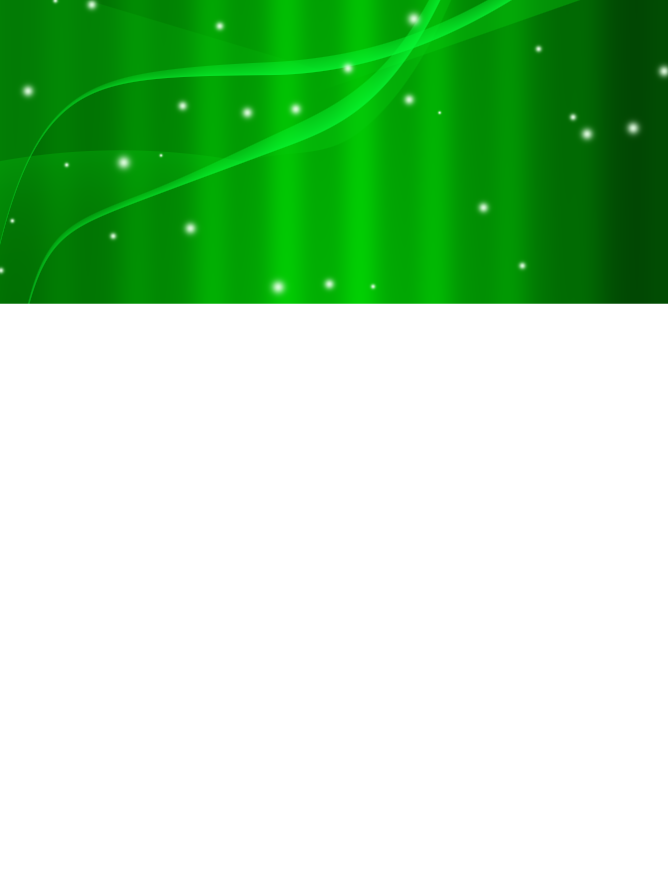
This background is drawn by a WebGL 2 fragment shader. Its source:

```glsl
#version 300 es
precision highp float;

#define BAND_HEIGHT 0.4547
#define FOLD_SPACING 0.113
#define FOLD_CENTER 0.427
#define FOLD_STRENGTH 0.13
#define SPARK_COUNT 28
#define SPARK_SEED 3.7
#define SPARK_RADIUS 0.0105
#define RIBBON_COLOR vec3(0.03, 0.97, 0.20)
#define SHEET_COLOR vec3(0.02, 0.80, 0.06)
#define SPARK_COLOR vec3(0.90, 1.0, 0.90)

uniform vec2 u_resolution;
out vec4 outColor;

float hash(float n) {
    return fract(sin(n * 12.9898 + SPARK_SEED) * 43758.5453);
}

// Antialiased step: one where d is positive
float inside(float d) {
    return clamp(0.5 + d / max(fwidth(d), 1e-5), 0.0, 1.0);
}

// Lower edges of the two ribbons, measured down from the top
float upperCurve(float x) {
    float lift = max(x - 0.4, 0.0);
    return 0.112 + 0.254 * exp(-x / 0.063) - 0.836 * lift * lift;
}

float lowerCurve(float x) {
    float lift = max(x - 0.42, 0.0);
    return 0.378 - 0.37 * x + 0.093 * exp((0.044 - x) / 0.028) - 9.8 * lift * lift * lift;
}

// Vertical folds, brightest near the middle
vec3 curtain(vec2 p) {
    float glow = exp(-pow((p.x - 0.5) / 0.28, 2.0));
    float wave = 0.5 + 0.5 * cos(6.28318 * (p.x - FOLD_CENTER) / FOLD_SPACING);
    float green = 0.41 + 0.22 * glow + FOLD_STRENGTH * pow(wave, 1.5) * (0.25 + 0.75 * glow);
    green += 0.06 * glow * p.y / BAND_HEIGHT;
    green -= 0.16 * smoothstep(0.75, 0.98, p.x);
    return vec3(0.005, green, 0.01);
}

// Translucent strip with a bright lower rim
vec3 addRibbon(vec3 color, float above, float thickness, float x) {
    float across = clamp(1.0 - above / thickness, 0.0, 1.0);
    float body = inside(above) * inside(thickness - above);
    float slope = max(fwidth(above) * u_resolution.x, 1.0);
    float rim = exp(-abs(above) / (0.0025 * slope));
    float strength = mix(0.35, 0.75, smoothstep(0.05, 0.5, x));
    color = mix(color, RIBBON_COLOR, body * strength * (0.55 + 0.45 * across));
    return mix(color, RIBBON_COLOR, 0.3 * rim * body);
}

// Faint veils hanging beside the ribbons
vec3 addSheets(vec3 color, vec2 p, float upper, float lower) {
    float topVeil = p.y - 0.3 * (p.x - 0.13);
    float leftVeil = p.y - 0.225 - 0.5 * pow(p.x - 0.18, 2.0);
    float rightVeil = 0.304 - 0.35 * p.x - p.y;
    float underVeil = lower + 0.035 * smoothstep(0.36, 0.54, p.x) - p.y;
    float a = inside(topVeil) * inside(upper - p.y) * 0.16;
    float b = inside(leftVeil) * inside(lower - p.y) * 0.28 * exp(-max(leftVeil, 0.0) / 0.09);
    float c = inside(rightVeil) * inside(p.y - upper) * 0.38 * smoothstep(0.46, 0.6, p.x);
    float d = inside(underVeil) * inside(p.y - lower) * 0.35 * smoothstep(0.34, 0.48, p.x);
    color = mix(color, SHEET_COLOR, a);
    color = mix(color, SHEET_COLOR, b);
    color = mix(color, SHEET_COLOR, c);
    return mix(color, SHEET_COLOR, d);
}

// Soft round lights, denser toward the left
vec3 addSparks(vec3 color, vec2 p) {
    for (int i = 0; i < SPARK_COUNT; i++) {
        float n = float(i) + 1.0;
        float column = (n - hash(n)) / float(SPARK_COUNT);
        vec2 center = vec2(pow(column, 1.25), BAND_HEIGHT * hash(n + 41.0));
        float radius = SPARK_RADIUS * mix(0.2, 1.0, hash(n + 83.0));
        float r = length(p - center) / radius;
        color = mix(color, SPARK_COLOR, 0.92 * exp(-r * r));
    }
    return color;
}

void main() {
    vec2 p = vec2(gl_FragCoord.x, u_resolution.y - gl_FragCoord.y) / u_resolution.x;
    float upper = upperCurve(p.x);
    float lower = lowerCurve(p.x);

    vec3 color = addSheets(curtain(p), p, upper, lower);
    float upperWidth = 0.003 + 0.018 * smoothstep(0.0, 0.5, p.x);
    float lowerWidth = 0.009 + 0.024 * smoothstep(0.2, 0.55, p.x);
    color = addRibbon(color, upper - p.y, upperWidth, p.x);
    color = addRibbon(color, lower - p.y, lowerWidth, p.x);
    color = addSparks(color, p);

    // Plain white below the band
    color = mix(vec3(1.0), color, inside(BAND_HEIGHT - p.y));
    outColor = vec4(color, 1.0);
}
```
